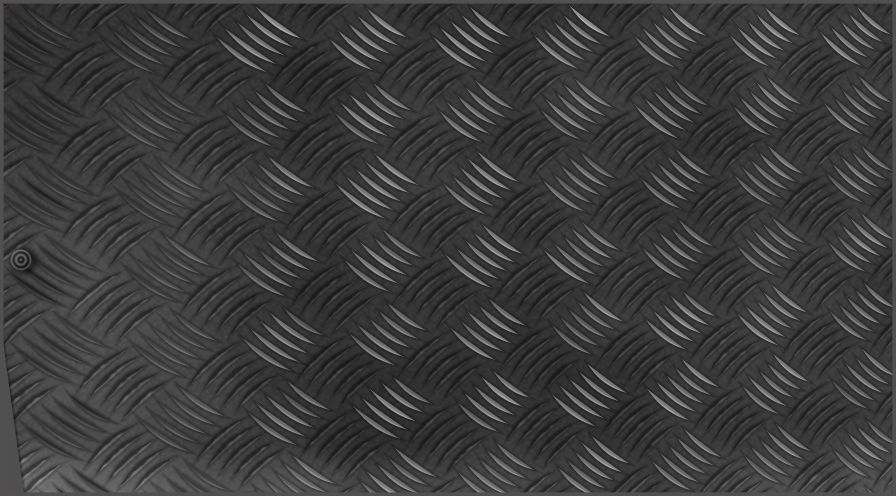
A Shadertoy shader for this texture:

```glsl
// Worn five-bar tread plate: bright and dull groups of curved, tapered ridges
// alternate on a lattice that is gently warped by perspective. Ridges come from
// a folded lens distance; value noise adds mottling, grain and uneven shine.

const vec2 GROUP_PITCH = vec2(1.43, 1.0);  // lattice cell, in row heights
const float RIDGE_GAP = 0.162;
const float RIDGE_HALF_LENGTH = 0.35;
const float RIDGE_HALF_WIDTH = 0.032;
const float RIDGE_BOW = 0.035;
const vec3 STEEL_TINT = vec3(1.005, 0.997, 0.995);
const vec3 FRAME_COLOUR = vec3(0.32, 0.31, 0.315);

float hash(vec2 p) {
    return fract(sin(dot(p, vec2(127.1, 311.7))) * 43758.5453);
}

float noise(vec2 p) {
    vec2 i = floor(p), f = fract(p);
    f = f * f * (3.0 - 2.0 * f);
    return mix(mix(hash(i), hash(i + vec2(1, 0)), f.x),
               mix(hash(i + vec2(0, 1)), hash(i + vec2(1, 1)), f.x), f.y);
}

float fbm(vec2 p) {
    float sum = 0.0, amp = 0.5;
    for (int i = 0; i < 4; i++) {
        sum += amp * noise(p);
        p = p * 2.03 + 17.3;
        amp *= 0.5;
    }
    return sum;
}

// Plate position (width units, y down) to lattice column and row
vec2 latticeCoord(vec2 p) {
    float x = p.x - (p.y - 0.208) * 0.11 * (1.0 - p.x / 1.172);
    float column = 8.236 * (x - 0.052) + 1.339 * (x - 0.052) * (x - 0.538);
    float row = 2.0 + (p.y - 0.2188 + 0.027 * p.x) / (0.0868 - 0.0105 * p.x);
    return vec2(column, row);
}

// Nearest ridge of a group: x = edge distance, y = offset across, z = offset along, w = variation
vec4 ridgeGroup(vec2 q, vec2 id) {
    float along = dot(q, vec2(0.79, 0.61));
    float across = dot(q, vec2(0.61, -0.79));
    float k = clamp(round((across + 0.5 * RIDGE_BOW) / RIDGE_GAP), -2.0, 2.0);
    float vary = hash(id * 7.0 + k);
    float halfLength = RIDGE_HALF_LENGTH * (0.92 + 0.14 * vary - 0.03 * k);
    float z = (along - 0.038 * k + 0.03 * (vary - 0.5)) / halfLength;
    float taper = 1.0 - z * z;
    float offset = across - RIDGE_GAP * k + RIDGE_BOW * taper;
    return vec4(abs(offset) - RIDGE_HALF_WIDTH * taper, offset / RIDGE_HALF_WIDTH, z, vary);
}

float coverage(float d, float aa) {
    return clamp(0.5 - d / aa, 0.0, 1.0);
}

// Broad reflections on the flat metal
float plateTone(vec2 p, float plateHeight) {
    float left = exp(-pow((p.x - 0.05) / 0.19, 2.0)) * smoothstep(0.02, 0.32, p.y);
    float glow = smoothstep(plateHeight - 0.07, plateHeight, p.y);
    float tone = 0.213 + 0.09 * left + 0.03 * smoothstep(0.55, 0.95, p.x);
    tone += glow * mix(0.13, 0.05, smoothstep(0.1, 0.7, p.x));
    tone += 0.11 * (fbm(p * 9.0) - 0.47);
    return tone + 0.045 * (noise(p * 330.0) - 0.5);
}

// Shiny ridge: light face, brighter lower edge, soft shadow beside it
float brightRidges(float tone, vec4 r, float shine, float aa) {
    tone *= 1.0 - 0.28 * smoothstep(0.05, 0.0, r.x);
    float face = mix(0.16, 0.49, shine) + 0.10 * (r.w - 0.5);
    float edge = smoothstep(0.25, -0.7, r.y) * (0.6 + 0.4 * r.z);
    face += mix(0.20, 0.26, shine) * edge;
    return mix(tone, face, coverage(r.x, aa));
}

// Dull ridge: dark face with one faint scuffed flank
float dullRidges(float tone, vec4 r, float scuff, float aa) {
    tone *= 1.0 - 0.22 * smoothstep(0.06, 0.0, r.x);
    float flank = smoothstep(-0.1, 0.6, r.y + 0.6 * (scuff - 0.5));
    float face = tone * mix(0.72, 1.35 + 0.4 * scuff, flank);
    return mix(tone, face, coverage(r.x - 0.008, aa));
}

// Round fastener with concentric rings and a dark surround
float rivet(float tone, vec2 q, float aa) {
    float r = length(q);
    tone *= 1.0 - 0.45 * smoothstep(0.020, 0.011, length(q - vec2(0.003, 0.001)));
    float rings = 0.25 + 0.13 * cos(r * 1150.0) - 4.0 * (q.x + q.y);
    return mix(tone, rings, coverage(r - 0.0115, aa));
}

void mainImage(out vec4 fragColor, in vec2 fragCoord) {
    float pixel = 1.0 / iResolution.x;
    float plateHeight = iResolution.y * pixel;
    vec2 p = vec2(fragCoord.x, iResolution.y - fragCoord.y) * pixel;

    // Two interleaved lattices; the dull one is mirrored
    vec2 cell = latticeCoord(p) + 0.012 * (fbm(p * 40.0) - 0.5);
    vec2 brightId = round(cell), dullId = floor(cell);
    vec4 bright = ridgeGroup((cell - brightId) * GROUP_PITCH, brightId);
    vec4 dull = ridgeGroup((cell - dullId - 0.5) * GROUP_PITCH * vec2(1, -1), dullId + 31.0);

    float aa = 12.0 * pixel;
    float shine = smoothstep(0.02, 0.42, p.x) * (0.72 + 0.5 * (fbm(p * 14.0 + 5.0) - 0.4));
    shine += 0.25 * smoothstep(0.15, 0.0, p.y) * smoothstep(0.1, 0.25, p.x);
    float tone = plateTone(p, plateHeight);
    tone = dullRidges(tone, dull, noise(p * 150.0), aa);
    tone = brightRidges(tone, bright, shine, aa);
    tone = rivet(tone, p - vec2(0.0234, 0.290), pixel);

    // Slanted sheet edge at lower left, then the thin frame
    float sheetEdge = p.x - 0.0065 - 0.136 * (p.y - 0.404);
    tone *= 1.0 - 0.35 * smoothstep(0.004, 0.0, sheetEdge);
    tone = mix(tone, 0.31, coverage(sheetEdge, pixel));
    vec2 border = min(p, vec2(1.0, plateHeight) - p);
    vec3 colour = mix(tone * STEEL_TINT, FRAME_COLOUR, coverage(min(border.x, border.y) - 0.004, pixel));
    fragColor = vec4(clamp(colour, 0.0, 1.0), 1.0);
}
```
